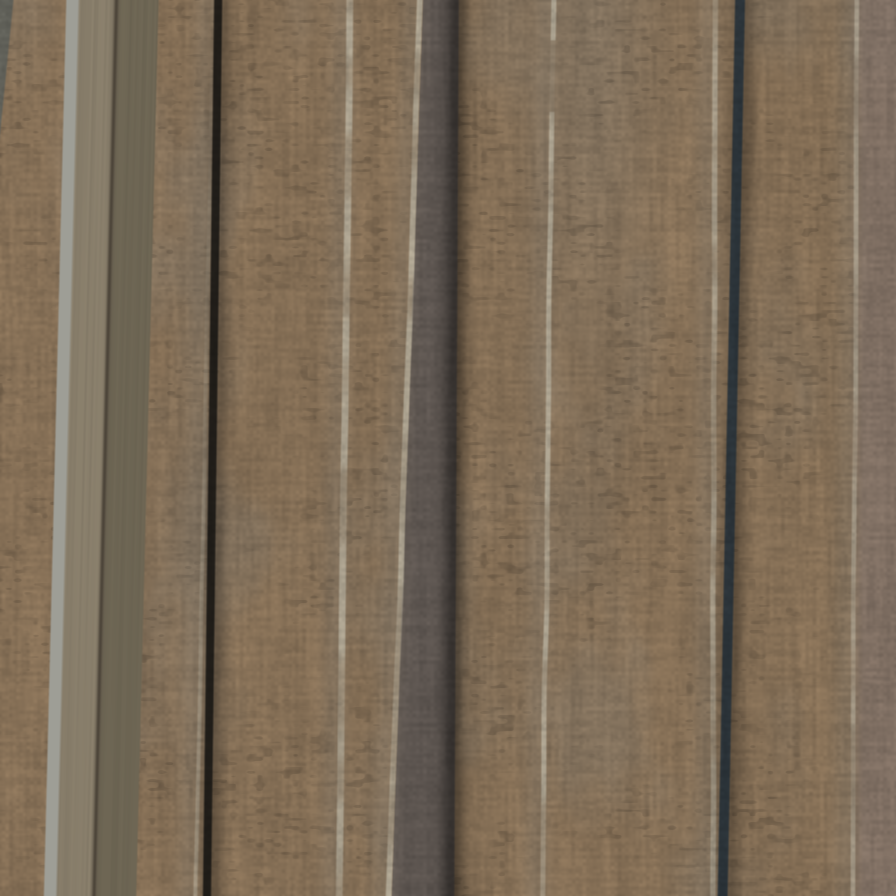
This texture is drawn by a WebGL 2 fragment shader. Its source:

```glsl
#version 300 es
precision highp float;
// Brown woven cloth hung in vertical folds, with pale seams, dark creases and a grey rail.

#define SOFT 0.0016        // edge smoothing, in canvas widths
#define WEAVE 230.0        // threads across the canvas
#define WEAVE_DEPTH 0.13   // contrast of the threads
#define FLECK_DEPTH 0.12   // darkness of the worn flecks
#define MOTTLE 0.07        // broad tonal variation
#define SEAM_WEAR 0.45     // fading along the seams
#define CLOTH vec3(0.525, 0.438, 0.338)
#define DUST vec3(0.50, 0.455, 0.395)
#define PALE vec3(0.69, 0.66, 0.59)
#define SLATE vec3(0.365, 0.335, 0.315)
#define INK vec3(0.11, 0.10, 0.085)
#define NAVY vec3(0.15, 0.19, 0.22)

uniform vec2 u_resolution;
out vec4 fragColor;

const int SEAMS = 6;
// Each seam: x at bottom, x at top, half width, strength.
const vec4 seams[SEAMS] = vec4[SEAMS](
  vec4(0.2190, 0.2385, 0.0022, 0.55),
  vec4(0.3790, 0.3900, 0.0038, 0.85),
  vec4(0.4345, 0.4690, 0.0032, 0.85),
  vec4(0.6055, 0.6175, 0.0028, 0.85),
  vec4(0.7955, 0.7975, 0.0030, 0.70),
  vec4(0.9520, 0.9560, 0.0026, 0.65));

float hash(vec2 p) {
  return fract(sin(dot(p, vec2(127.1, 311.7))) * 43758.5453);
}

float noise(vec2 p) {
  vec2 i = floor(p), f = fract(p);
  f = f * f * (3.0 - 2.0 * f);
  return mix(mix(hash(i), hash(i + vec2(1, 0)), f.x),
             mix(hash(i + vec2(0, 1)), hash(i + vec2(1, 1)), f.x), f.y);
}

float fbm(vec2 p) {
  float sum = 0.0, amp = 0.5;
  for (int i = 0; i < 4; i++) {
    sum += amp * noise(p);
    p = p * 2.03 + 17.0;
    amp *= 0.5;
  }
  return sum;
}

// Coverage of the strip between two edges.
float strip(float x, float left, float right) {
  return smoothstep(left - SOFT, left + SOFT, x)
       * (1.0 - smoothstep(right - SOFT, right + SOFT, x));
}

// Soft falloff around a line.
float glow(float x, float center, float radius) {
  float d = (x - center) / radius;
  return exp(-d * d);
}

// Light and dark of crossed threads, centred on zero.
float weave(vec2 p) {
  float warp = noise(p * vec2(WEAVE, WEAVE * 0.08));
  float weft = noise(p * vec2(WEAVE * 0.12, WEAVE) + 40.0);
  float grain = noise(p * WEAVE * 1.1 + 90.0);
  return (warp + weft + grain) / 3.0 - 0.5;
}

vec3 cloth(vec2 p) {
  float broad = fbm(p * vec2(9.0, 5.0));
  float dusty = smoothstep(0.42, 0.75, broad) * 0.45
              + 0.55 * glow(p.x, 0.66, 0.07) * smoothstep(0.4, 1.0, p.y);
  vec3 color = mix(CLOTH, DUST, clamp(dusty, 0.0, 0.8));
  color *= 1.0 + MOTTLE * (fbm(p * vec2(60.0, 7.0) + 5.0) - 0.5) * 2.0;
  float fleck = smoothstep(0.62, 0.88, noise(p * vec2(100.0, 210.0) + 11.0));
  return color * (1.0 - FLECK_DEPTH * fleck * smoothstep(0.3, 0.6, fbm(p * 14.0)));
}

// Smooth grey rail with a bright left rim and a dark groove.
vec3 addRail(vec3 color, float x, float y) {
  float u = x - mix(0.049, 0.074, y);
  vec3 face = mix(vec3(0.53, 0.49, 0.415), vec3(0.425, 0.395, 0.325),
                  smoothstep(0.052, 0.062, u));
  face *= 1.0 + 0.07 * (noise(vec2(u * 400.0, y * 2.0)) - 0.5);
  face = mix(face, vec3(0.27, 0.24, 0.20), 0.85 * glow(u, 0.0560, 0.0028));
  face = mix(face, vec3(0.62, 0.62, 0.59), 1.0 - smoothstep(0.012, 0.016, u));
  return mix(color, face, strip(u, 0.0, 0.103));
}

void main() {
  vec2 p = gl_FragCoord.xy / u_resolution;
  float x = p.x, y = p.y;
  vec3 color = cloth(p);

  // Dusty margin on the right and grey wedge at the upper left
  color = mix(color, vec3(0.495, 0.435, 0.395), 0.85 * smoothstep(0.945, 0.965, x));
  color = mix(color, vec3(0.38, 0.38, 0.35), strip(x, -1.0, (y - 0.85) * 0.1));

  // Slate fold with a shadow along its right side
  float foldRight = mix(0.507, 0.512, y);
  color = mix(color, SLATE, strip(x, mix(0.437, 0.472, y), foldRight));
  color *= 1.0 - 0.42 * glow(x, foldRight - 0.002, 0.013);

  // Pale, worn seams with dusty borders
  for (int i = 0; i < SEAMS; i++) {
    vec4 s = seams[i];
    float center = mix(s.x, s.y, y) + 0.002 * (noise(vec2(y * 9.0, float(i) * 7.0)) - 0.5);
    float wear = 1.0 - SEAM_WEAR * smoothstep(0.35, 0.8, noise(vec2(y * 24.0, float(i) * 13.0)));
    if (i == 0) wear *= 1.0 - 0.8 * y;
    if (i == 3) wear *= 1.0 - 0.8 * strip(y, 0.875, 0.955);
    color = mix(color, DUST, 0.4 * glow(x, center - 0.008, 0.014));
    color = mix(color, PALE, s.w * wear * strip(x, center - s.z, center + s.z));
  }

  // Black and navy creases, each with a soft shadow
  float black = mix(0.2310, 0.2435, y), navy = mix(0.8065, 0.8260, y);
  color *= 1.0 - 0.25 * glow(x, black + 0.005, 0.012) - 0.28 * glow(x, navy + 0.005, 0.014);
  color = mix(color, INK, 0.95 * strip(x, black - 0.0045, black + 0.0045));
  color = mix(color, NAVY, 0.92 * strip(x, navy - 0.0055, navy + 0.0055));

  color *= 1.0 + WEAVE_DEPTH * 2.0 * weave(p);
  fragColor = vec4(addRail(color, x, y), 1.0);
}
```
